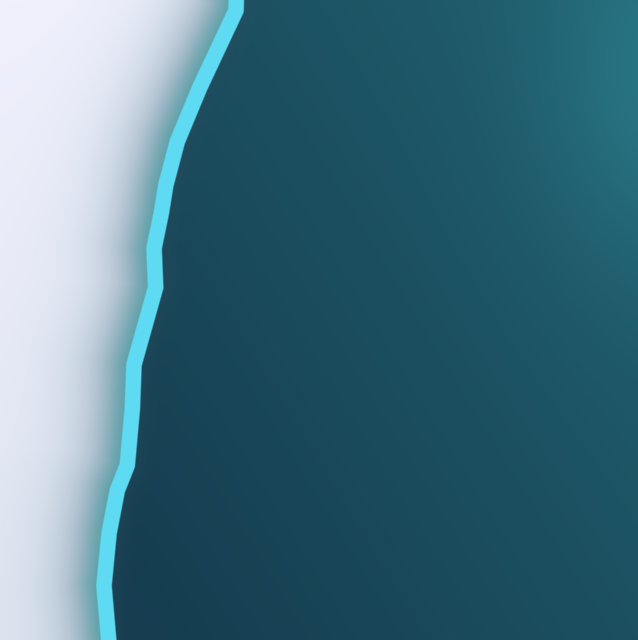
Write a Shadertoy shader that draws this background.

```glsl
const int COUNT = 15;
const vec2 RIDGE[COUNT] = vec2[COUNT](
    vec2(.371, 1.03), vec2(.370, .984), vec2(.313, .863), vec2(.278, .779),
    vec2(.260, .711), vec2(.253, .668), vec2(.2415, .612), vec2(.244, .551),
    vec2(.210, .430), vec2(.2075, .362), vec2(.1995, .273), vec2(.184, .234),
    vec2(.171, .167), vec2(.163, .085), vec2(.173, -.03));

// Signed distance to the ridge line, negative on its left
float ridgeDistance(vec2 p) {
    float nearest = 1e3, side = 1.0;
    for (int i = 0; i < COUNT - 1; i++) {
        vec2 a = RIDGE[i], span = RIDGE[i + 1] - a, offset = p - a;
        float along = clamp(dot(offset, span) / dot(span, span), 0.0, 1.0);
        nearest = min(nearest, length(offset - span * along));
        if (p.y <= a.y && p.y > RIDGE[i + 1].y) {
            side = offset.x < span.x * offset.y / span.y ? -1.0 : 1.0;
        }
    }
    return nearest * side;
}

// Pale panel with a soft shadow and a teal glow towards the ridge
vec3 palePanel(vec2 p, float d) {
    vec3 color = mix(vec3(.88, .90, .945), vec3(.94, .94, .99), p.y);
    color = mix(color, vec3(.81, .86, .91), .9 * exp(-pow(d / .14, 2.0)));
    color = mix(color, vec3(.57, .64, .71), .8 * exp(-pow(d / .073, 2.0)));
    return mix(color, vec3(.30, .62, .64), .85 * exp(-pow(d / .035, 2.0)));
}

// Deep teal panel lit from the upper right
vec3 deepPanel(vec2 p, float d) {
    float slope = clamp(.62 * (p.x - .18) + .38 * p.y, 0.0, 1.0);
    vec3 color = mix(vec3(.08, .228, .305), vec3(.135, .40, .455), slope);
    float light = exp(-dot((p - vec2(1.05, .86)) / vec2(.20, .28),
                           (p - vec2(1.05, .86)) / vec2(.20, .28)));
    color += vec3(.03, .085, .085) * light;
    return mix(color, vec3(.17, .30, .37), .45 * exp(-pow(d / .024, 2.0)));
}

void mainImage(out vec4 fragColor, in vec2 fragCoord) {
    vec2 p = fragCoord / iResolution.xy;
    float pixel = 1.0 / min(iResolution.x, iResolution.y);
    float d = ridgeDistance(p);

    vec3 color = mix(palePanel(p, d), deepPanel(p, d), smoothstep(-pixel, pixel, d));

    // Bright cyan ridge
    float ridge = 1.0 - smoothstep(-pixel, pixel, abs(d) - .0122);
    color = mix(color, vec3(.37, .86, .95), ridge);
    fragColor = vec4(color, 1.0);
}
```
